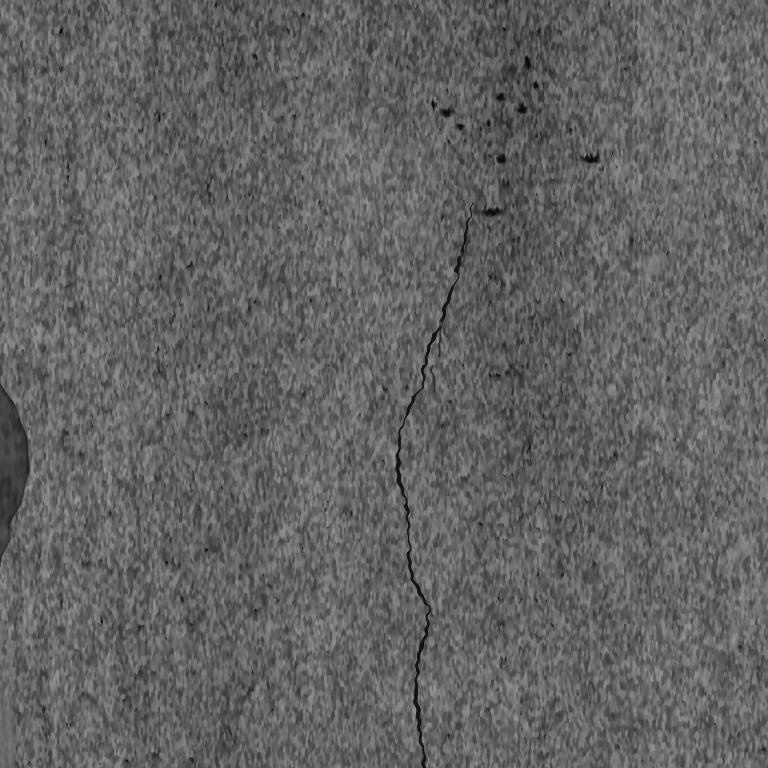
A Shadertoy shader for this texture:

```glsl
// Weathered grey pavement with vertical grain, a jagged crack, dark pits and an edge stain.
const int CRACK_POINTS = 23;
const vec2 CRACK[CRACK_POINTS] = vec2[](
    vec2(.615, .735), vec2(.606, .694), vec2(.601, .667), vec2(.595, .641),
    vec2(.585, .613), vec2(.576, .584), vec2(.561, .552), vec2(.552, .523),
    vec2(.550, .495), vec2(.539, .483), vec2(.528, .460), vec2(.521, .441),
    vec2(.518, .398), vec2(.523, .363), vec2(.531, .333), vec2(.531, .297),
    vec2(.537, .245), vec2(.558, .210), vec2(.555, .173), vec2(.543, .134),
    vec2(.542, .095), vec2(.548, .043), vec2(.555, -.01));
// Each pit: centre xy, radii zw
const int PIT_COUNT = 11;
const vec4 PITS[PIT_COUNT] = vec4[](
    vec4(.582, .853, .013, .006), vec4(.600, .836, .010, .006),
    vec4(.654, .874, .012, .008), vec4(.681, .858, .010, .007),
    vec4(.655, .793, .010, .007), vec4(.771, .793, .020, .007),
    vec4(.639, .724, .019, .008), vec4(.688, .918, .007, .011),
    vec4(.701, .889, .006, .007), vec4(.635, .840, .005, .007),
    vec4(.565, .862, .004, .011));

vec3 hash3(vec2 cell) {
    vec3 h = fract(cell.xyx * vec3(.1031, .1030, .0973));
    h += dot(h, h.yxz + 33.33);
    return fract((h.xxy + h.yzz) * h.zyx);
}

// Smoothed cellular noise, from -1 to 1
float cellular(vec2 p) {
    vec2 cell = floor(p), local = p - cell;
    float total = 0., weights = 0.;
    for (int j = -1; j <= 1; j++)
    for (int i = -1; i <= 1; i++) {
        vec2 o = vec2(i, j);
        vec3 h = hash3(cell + o + 57.);
        vec2 d = o + h.xy - local;
        float w = exp(-5. * dot(d, d));
        total += w * (2. * h.z - 1.);
        weights += w;
    }
    return total / weights;
}

// Sparse random pits; density is the share of cells that hold one
float scatteredPits(vec2 p, float density) {
    vec2 cell = floor(p);
    vec3 h = hash3(cell + 211.);
    float d = length(p - cell - mix(vec2(.35), vec2(.65), h.xy));
    float radius = mix(.18, .36, fract(h.z * 71.));
    return step(h.z, density) * (1. - smoothstep(radius * .2, radius, d));
}

float band(float x, float centre, float width) {
    float d = (x - centre) / width;
    return exp(-d * d);
}

float segment(vec2 p, vec2 a, vec2 b) {
    vec2 pa = p - a, ba = b - a;
    return length(pa - ba * clamp(dot(pa, ba) / dot(ba, ba), 0., 1.));
}

float stroke(float dist, float halfWidth, float pixel) {
    return 1. - smoothstep(halfWidth - pixel * .6, halfWidth + pixel * .6, dist);
}

float crackDistance(vec2 p) {
    float d = 1.;
    for (int i = 0; i < CRACK_POINTS - 1; i++)
        d = min(d, segment(p, CRACK[i], CRACK[i + 1]));
    return d;
}

float pitMask(vec2 p) {
    float mask = 0.;
    for (int i = 0; i < PIT_COUNT; i++)
        mask = max(mask, 1. - smoothstep(.25, 1.1, length((p - PITS[i].xy) / PITS[i].zw)));
    return mask;
}

// Broad tone: soft wheel-track bands and thin streaks near the left side
float baseTone(vec2 p) {
    float track = band(p.x, .68, .075) * smoothstep(.0, .55, p.y);
    float tone = .397 - .056 * track - .028 * band(p.x, .29, .085);
    tone += .014 * band(p.x, .42, .05) + .010 * smoothstep(.78, .9, p.x);
    tone -= .028 * smoothstep(.75, 1., p.y) * band(p.x, .45, .35);
    float left = 1. - smoothstep(.05, .24, p.x);
    float streaks = cellular(p * vec2(130., 7.)) + .4 * sin(p.x * 190. + sin(p.y * 5.));
    return tone + (.008 + .036 * left) * streaks + .02 * cellular(p * vec2(17., 10.));
}

void mainImage(out vec4 fragColor, in vec2 fragCoord) {
    vec2 p = fragCoord / iResolution.xy;
    float pixel = 1. / iResolution.y;
    // Grain stretched along the vertical, over cloudy mottling
    float fine = cellular(p * vec2(350., 150.));
    float medium = cellular(p * vec2(190., 85.) + 19.);
    float mottle = cellular(p * vec2(48., 36.) + 83.);
    float tone = baseTone(p) + .125 * fine + .045 * medium + .030 * mottle;
    // Small pits and soft blotches gather in the darker tracks
    float wear = band(p.x, .67, .10) + .7 * band(p.x, .27, .13) + .4 * band(p.x, .1, .06);
    vec2 rough = vec2(medium, fine);
    tone -= .20 * scatteredPits(p * vec2(95., 62.) + .25 * rough, .02 + .07 * wear);
    tone -= .11 * scatteredPits(p * vec2(42., 36.) + .20 * rough + 7., .04 + .17 * wear);
    tone = mix(tone, .05, pitMask(p + vec2(.004, .003) * rough));
    // Faint hairlines
    vec2 wobble = p + vec2(.0015 * sin(p.y * 260.), 0.);
    float hair = stroke(segment(wobble, vec2(.274, .780), vec2(.272, .735)), .0018, pixel);
    hair = max(hair, stroke(segment(wobble, vec2(.768, .125), vec2(.768, .085)), .001, pixel));
    tone -= .13 * hair;
    // Main crack with a short side branch and a chipped bright spot
    float jagShift = .0011 * sin(p.y * 173. + 2. * sin(p.y * 61.)) + .0008 * sin(p.y * 391.);
    vec2 jag = p + vec2(jagShift + .0012 * medium, 0.);
    float width = mix(.0019, .0011, smoothstep(.62, .735, p.y)) * (1. + .6 * medium);
    float branch = min(segment(jag, vec2(.573, .576), vec2(.573, .536)),
                       segment(jag, vec2(.563, .523), vec2(.566, .490)));
    tone = mix(tone, .12, .8 * stroke(branch, .0011, pixel));
    tone = mix(tone, .06, .95 * stroke(crackDistance(jag), width, pixel));
    tone += .25 * band(length(p - vec2(.573, .578)), 0., .0035);
    // Dark stain on the left edge with a darker rim
    float upper = .038 * max(0., 1. - pow(abs(p.y - .400) / .102, 2.));
    float tail = .013 * smoothstep(.262, .30, p.y) * (1. - smoothstep(.34, .40, p.y));
    float edge = max(upper, tail) + .001 * sin(p.y * 150.) - p.x;
    float stain = smoothstep(-pixel, pixel, edge) * step(.262, p.y) * step(p.y, .502);
    tone = mix(tone, .25 + .06 * medium + .04 * mottle - .08 * band(edge, .001, .003), stain);
    // Pale smear in the lower left corner
    float smear = (1. - smoothstep(.012, .026, p.x)) * (1. - smoothstep(.05, .17, p.y));
    tone = mix(tone, .41 + .04 * sin(p.x * 520. + p.y * 30.), .7 * smear);
    fragColor = vec4(vec3(clamp(tone, .04, .75)), 1.);
}
```
